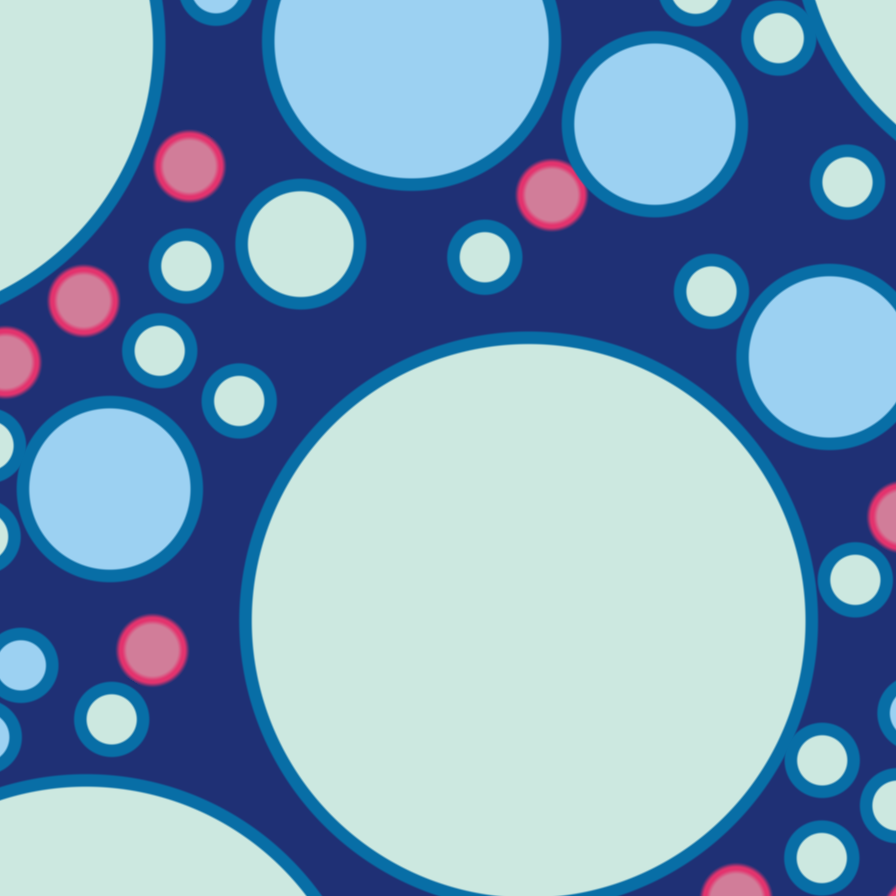
Write a WebGL 2 fragment shader that draws this pattern.

```glsl
#version 300 es
precision highp float;
precision highp int;
// Packed ringed discs in pale mint and sky blue, with small pink dots, on navy.

uniform vec2 u_resolution;
out vec4 outColor;

// Colours
const vec3 NAVY = vec3(0.12, 0.19, 0.46);
const vec3 RING_BLUE = vec3(0.03, 0.43, 0.65);
const vec3 MINT = vec3(0.80, 0.91, 0.88);
const vec3 SKY = vec3(0.61, 0.82, 0.95);
const vec3 DOT_RIM = vec3(0.89, 0.20, 0.43);
const vec3 DOT_CORE = vec3(0.82, 0.49, 0.60);

// Giant discs: one main disc and neighbours swung around it
const vec2 MAIN_CENTER = vec2(0.59, 0.307);
const float GIANT_RADIUS = 0.323;
const int GIANT_NEIGHBOURS = 3;
const float FIRST_ANGLE = 0.907;
const float ANGLE_STEP = 1.51;
const float SKY_GIANT_RADIUS = 0.167;
const float SKY_GIANT_ANGLE = 1.77;
const float SKY_GIANT_SPACING = 0.66;

// Middle discs: random throws into a fan around the main disc
const float LARGE_RADIUS = 0.104;
const float MEDIUM_RADIUS = 0.073;
const int LARGE_TRIES = 14;
const int ALL_TRIES = 38;
const vec2 FAN_ANGLES = vec2(-0.5, 3.9);
const float FAN_REACH = 0.78;
const float MEDIUM_SKY_SHARE = 0.4;

// Small discs and dots: at most one in each cell of a tilted, shifted grid
const float SMALL_RADIUS = 0.042;
const float DOT_RADIUS = 0.039;
const vec2 CELL = vec2(0.108, 0.094);
const float GRID_TILT = 0.55;
const int CELL_TRIES = 4;
const float DOT_SHARE = 0.42;
const float SMALL_SKY_SHARE = 0.2;

const float RING_WIDTH = 0.014;
const float RIM_WIDTH = 0.008;
const float OVERLAP = 0.005;
const float SOFTNESS = 0.0016;
const float DOT_SOFTNESS = 0.0035;
const float SEED = 17.0;

// Each disc holds center (xy), radius (z) and whether it is sky blue (w)
const int MAX_DISCS = 18;
vec4 discs[MAX_DISCS];
int discCount = 0;

vec3 hash3(vec2 cell) {
    vec3 p = fract(cell.xyx * vec3(0.1031, 0.1030, 0.0973));
    p += dot(p, p.yxz + 33.33);
    return fract((p.xxy + p.yzz) * p.zyx);
}

vec2 aroundMain(float angle, float spacing) {
    return MAIN_CENTER + spacing * vec2(cos(angle), sin(angle));
}

void addDisc(vec2 center, float radius, float sky) {
    discs[discCount++] = vec4(center, radius, sky);
}

bool fits(vec2 center, float radius) {
    for (int i = 0; i < discCount; i++) {
        vec2 offset = center - discs[i].xy;
        float reach = radius + discs[i].z - OVERLAP;
        if (dot(offset, offset) < reach * reach) return false;
    }
    return true;
}

void placeDiscs() {
    addDisc(MAIN_CENTER, GIANT_RADIUS, 0.0);
    for (int i = 0; i < GIANT_NEIGHBOURS; i++) {
        float angle = FIRST_ANGLE + float(i) * ANGLE_STEP;
        addDisc(aroundMain(angle, 0.84 + 0.2 * sin(angle)), GIANT_RADIUS, 0.0);
    }
    addDisc(aroundMain(SKY_GIANT_ANGLE, SKY_GIANT_SPACING), SKY_GIANT_RADIUS, 1.0);
    for (int i = 0; i < ALL_TRIES && discCount < MAX_DISCS; i++) {
        vec3 h = hash3(vec2(float(i), SEED));
        bool large = i < LARGE_TRIES;
        float radius = large ? LARGE_RADIUS : MEDIUM_RADIUS;
        float spacing = mix(GIANT_RADIUS + radius, FAN_REACH, h.y);
        vec2 center = aroundMain(mix(FAN_ANGLES.x, FAN_ANGLES.y, h.x), spacing);
        if (fits(center, radius)) addDisc(center, radius, large ? 1.0 : step(h.z, MEDIUM_SKY_SHARE));
    }
}

float coverage(float dist, float blur) {
    return 1.0 - smoothstep(-blur, blur, dist);
}

// Outer band and inner fill of one disc
vec3 paint(vec3 color, float dist, vec3 band, vec3 fill, float width, float blur) {
    color = mix(color, band, coverage(dist, blur));
    return mix(color, fill, coverage(dist + width, blur));
}

vec3 paintSmall(vec3 color, vec2 uv, float edge) {
    float c = cos(GRID_TILT), s = sin(GRID_TILT);
    mat2 tilt = mat2(c, s, -s, c);
    vec2 p = tilt * uv;
    float row = floor(p.y / CELL.y);
    vec2 shift = vec2(CELL.x * hash3(vec2(row, SEED)).x, 0.0);
    vec2 cell = vec2(floor((p.x - shift.x) / CELL.x), row);
    vec3 kind = hash3(cell + SEED);
    bool isDot = kind.x < DOT_SHARE;
    float radius = isDot ? DOT_RADIUS : SMALL_RADIUS;
    for (int i = 0; i < CELL_TRIES; i++) {
        vec2 jitter = hash3(cell + SEED * float(i + 2)).xy - 0.5;
        vec2 center = (cell + 0.5) * CELL + shift + jitter * (CELL - 2.0 * (radius + SOFTNESS));
        center = center * tilt;
        if (!fits(center, radius)) continue;
        float dist = distance(uv, center) - radius;
        if (isDot) return paint(color, dist, DOT_RIM, DOT_CORE, RIM_WIDTH, max(DOT_SOFTNESS, edge));
        return paint(color, dist, RING_BLUE, kind.y < SMALL_SKY_SHARE ? SKY : MINT, RING_WIDTH, edge);
    }
    return color;
}

void main() {
    vec2 uv = gl_FragCoord.xy / u_resolution;
    float edge = max(SOFTNESS, 0.75 / min(u_resolution.x, u_resolution.y));
    placeDiscs();
    vec3 color = paintSmall(NAVY, uv, edge);
    for (int i = 0; i < discCount; i++) {
        float dist = distance(uv, discs[i].xy) - discs[i].z;
        color = paint(color, dist, RING_BLUE, mix(MINT, SKY, discs[i].w), RING_WIDTH, edge);
    }
    outColor = vec4(color, 1.0);
}
```
